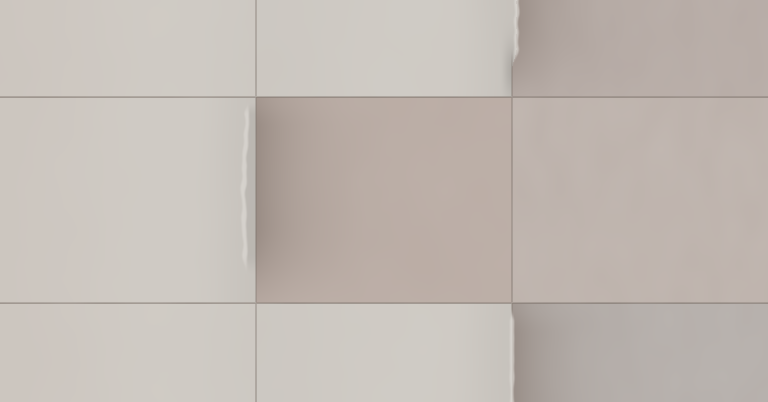
Reproduce this pattern procedurally as a Shadertoy shader.

```glsl
// A wall of three by three wide ceramic panels with thin joints. Alternate
// panels curl up at the right edge, showing a ragged pale lip and casting a
// soft shadow on the next panel. Gradient noise adds clouding and wear.

#define GRID_COLUMNS 3.0
#define ROW_HEIGHT 0.5125
#define FIRST_JOINT 0.246
#define JOINT_WIDTH 0.0027
#define LIP_HALF 0.008
#define SHADOW_REACH 0.17
#define PALE vec3(0.806, 0.788, 0.764)
#define ROSE vec3(0.738, 0.685, 0.655)
#define GREY vec3(0.732, 0.702, 0.680)
#define SHADE vec3(0.545, 0.495, 0.465)
#define LIP_COLOUR vec3(0.855, 0.840, 0.820)
#define JOINT_COLOUR vec3(0.50, 0.46, 0.43)

vec2 hashGradient(vec2 cell) {
    vec2 h = vec2(dot(cell, vec2(127.1, 311.7)), dot(cell, vec2(269.5, 183.3)));
    return 2.0 * fract(sin(h) * 43758.5) - 1.0;
}

float gradientNoise(vec2 p) {
    vec2 i = floor(p), f = fract(p);
    vec2 u = f * f * (3.0 - 2.0 * f);
    vec2 e = vec2(0.0, 1.0);
    float low = mix(dot(hashGradient(i), f),
                    dot(hashGradient(i + e.yx), f - e.yx), u.x);
    float high = mix(dot(hashGradient(i + e), f - e),
                     dot(hashGradient(i + 1.0), f - 1.0), u.x);
    return mix(low, high, u.y);
}

float cloud(vec2 p) {
    float sum = 0.0, weight = 0.6;
    for (int k = 0; k < 3; k++) {
        sum += weight * gradientNoise(p);
        p = p * 2.1 + 7.3;
        weight *= 0.5;
    }
    return sum;
}

// One for panels whose right edge curls away from the wall
float isLifted(vec2 panel) {
    return mod(panel.x + panel.y, 2.0) * step(-0.5, panel.x)
         * step(panel.x, GRID_COLUMNS - 1.5);
}

void mainImage(out vec4 fragColor, in vec2 fragCoord) {
    vec2 uv = fragCoord / iResolution.xy;
    vec2 p = fragCoord / iResolution.y;
    float px = 1.0 / iResolution.y;
    vec2 panelSize = vec2(iResolution.x / iResolution.y / GRID_COLUMNS, ROW_HEIGHT);
    vec2 g = vec2(uv.x * GRID_COLUMNS, (uv.y - FIRST_JOINT) / ROW_HEIGHT + 1.0);

    // Curled edge belonging to the nearest vertical joint
    float row = floor(g.y), v = fract(g.y);
    float joint = floor(g.x + 0.5);
    float lifted = isLifted(vec2(joint - 1.0, row));
    float span = smoothstep(0.13, 0.24, v) * (1.0 - smoothstep(0.91, 0.98, v));
    float ragged = gradientNoise(vec2(joint * 9.0, p.y * 24.0));
    float arc = vec3(0.0, -0.03 - 0.018 * sin(3.14 * v), 0.018)[int(row)];
    float bend = arc * (row == 1.0 ? 1.0 : span) + 0.012 * span * ragged * row;
    float lipDistance = g.x - joint - bend;

    // Panel under this point, with the curl overlapping its neighbour
    float column = floor(g.x - lifted * max(bend, 0.0));
    vec2 panel = vec2(column, row);
    vec2 local = vec2(g.x - column, v);
    float shaded = isLifted(panel - vec2(1.0, 0.0));
    float lastColumn = step(GRID_COLUMNS - 1.5, column);
    float rosy = max(shaded, lastColumn);

    // Glaze: pale or rose, cooler in the lower right
    vec3 glaze = mix(ROSE, GREY, lastColumn * (1.0 - 0.4 * row));
    glaze += lastColumn * (row == 1.0 ? vec3(0.014, 0.012, 0.012)
                                      : vec3(-0.012, -0.006, 0.0));
    vec3 colour = mix(PALE, glaze, rosy);
    float wear = cloud(p * vec2(6.0, 5.0) + panel * 3.7);
    float patches = gradientNoise(p * vec2(19.0, 9.0)) * lastColumn;
    colour += (wear * mix(0.006, 0.016, rosy) + 0.012 * patches) * vec3(0.8, 1.0, 1.0);

    // Pale panels glow in the middle and blush faintly at the far left
    float glow = exp(-pow((local.x - 0.6) / 0.4, 2.0)) - 0.5;
    colour += (1.0 - rosy) * 0.014 * glow;
    colour += vec3(0.0, -0.007, -0.009) * (1.0 - smoothstep(0.0, 0.3, uv.x));

    // Soft shadow behind a curl, easing off at the panel's corners
    float fall = exp(-max(local.x, 0.0) / SHADOW_REACH);
    float arch = smoothstep(-0.15, 0.4, v) * (1.0 - 0.3 * smoothstep(0.85, 1.0, v));
    colour = mix(colour, SHADE, 0.72 * shaded * fall * arch);

    // Curved face of the lifted panel and the hollow behind its lip
    float own = isLifted(panel);
    colour *= 1.0 - 0.03 * own * smoothstep(0.75, 1.0, local.x);
    float foot = exp(-pow((v - 0.13) / 0.13, 2.0));
    colour *= 1.0 - 0.12 * own * foot * smoothstep(0.95, 1.0, local.x) * step(1.5, row);
    float hollow = lifted * span * smoothstep(0.0, 0.015, lipDistance)
                 * step(g.x, joint);
    colour *= 1.0 - 0.06 * hollow;

    // Hairline joints by pixel coverage, fainter on vertical runs
    vec2 gap = abs(g - floor(g + 0.5)) * panelSize;
    vec2 line = clamp((0.5 * JOINT_WIDTH - gap) / px + 0.5, 0.0, 1.0)
              * min(1.0, JOINT_WIDTH / px);
    line.x *= step(0.5, g.x) * step(g.x, GRID_COLUMNS - 0.5);
    line.x *= 1.0 - lifted * span * step(0.0, bend);
    float worn = 0.9 + 0.25 * gradientNoise(p * 9.0);
    colour = mix(colour, JOINT_COLOUR, worn * max(line.x * 0.8, line.y));

    // Pale ragged lip
    float lipHalf = LIP_HALF * span * (1.0 + 0.8 * gradientNoise(p.yy * 21.0));
    float soft = 1.5 * px / panelSize.x;
    float lip = 1.0 - smoothstep(lipHalf - soft, lipHalf + soft, abs(lipDistance));
    colour = mix(colour, LIP_COLOUR, 0.75 * lifted * span * lip);

    fragColor = vec4(clamp(colour, 0.0, 1.0), 1.0);
}
```
